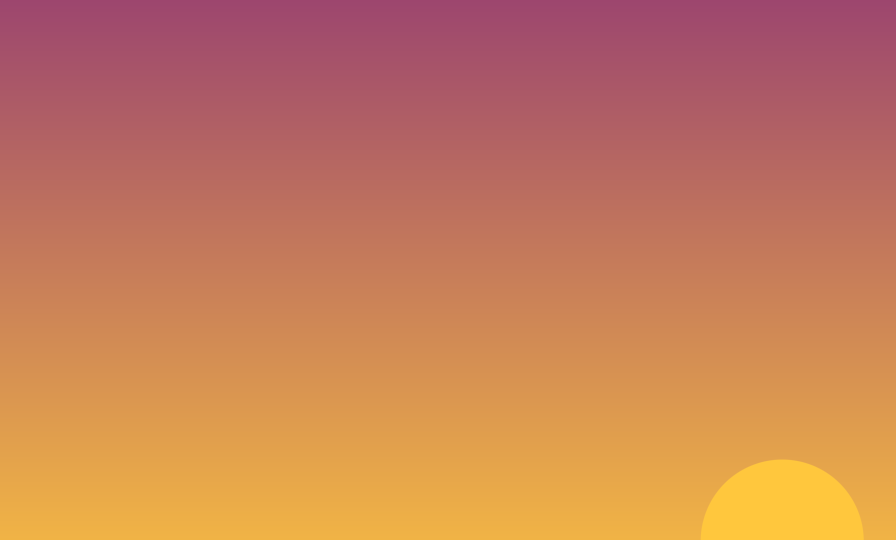
Write a Shadertoy shader that draws this background.

```glsl
// A flat sunset: a vertical dusk gradient from plum down to amber,
// with a golden sun half sunk below the lower right edge.
// The sky is a linear blend; the sun is a circle distance function.

const vec3 SKY_TOP = vec3(0.614, 0.275, 0.432);
const vec3 SKY_BOTTOM = vec3(0.943, 0.703, 0.272);
const vec3 SUN_COLOR = vec3(1.0, 0.78, 0.24);

const float SUN_X = 0.873;        // fraction of canvas width
const float SUN_Y = -0.002;       // fraction of canvas height
const float SUN_RADIUS = 0.151;   // in canvas heights

float circleDistance(vec2 p, vec2 center, float radius) {
    return length(p - center) - radius;
}

void mainImage(out vec4 fragColor, in vec2 fragCoord) {
    // Canvas units: height is 1, origin at the lower left
    vec2 p = fragCoord / iResolution.y;
    float aspect = iResolution.x / iResolution.y;
    float pixel = 1.0 / iResolution.y;

    // Sky
    vec3 color = mix(SKY_BOTTOM, SKY_TOP, p.y);

    // Sun with a one pixel smooth rim
    float sun = circleDistance(p, vec2(SUN_X * aspect, SUN_Y), SUN_RADIUS);
    float sunMask = 1.0 - smoothstep(-0.75 * pixel, 0.75 * pixel, sun);
    color = mix(color, SUN_COLOR, sunMask);

    fragColor = vec4(color, 1.0);
}
```
